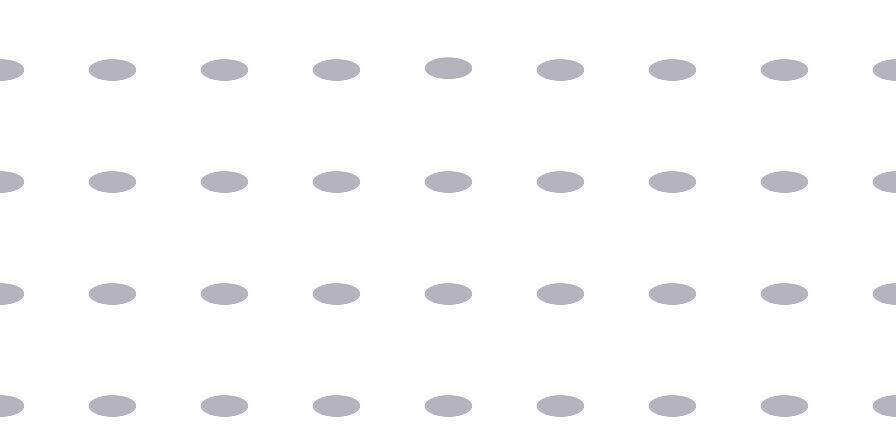
A Shadertoy shader for this pattern:

```glsl
// Flat grey ellipses on a white ground, in a square grid of 8 by 4 cells.
// Each cell is folded with floor and round, then shaded from an ellipse
// distance estimate; a single dot in the top row sits slightly high.

#define ROWS 4.0
#define GRID_OFFSET vec2(0.004, 0.375)
#define DOT_RADII vec2(0.212, 0.097)
#define RAISED_CELL vec2(4.0, 3.0)
#define RAISE 0.016
#define GROUND_COLOR vec3(1.0)
#define DOT_COLOR vec3(0.706, 0.702, 0.741)

// Approximate signed distance to an axis-aligned ellipse
float ellipseDistance(vec2 p, vec2 radii) {
    float k = length(p / radii);
    float slope = length(p / (radii * radii));
    return k * (k - 1.0) / max(slope, 1e-4);
}

void mainImage(out vec4 fragColor, in vec2 fragCoord) {
    // Grid space: one unit per cell, dots centred on whole numbers
    vec2 grid = fragCoord / iResolution.y * ROWS - GRID_OFFSET;
    vec2 cell = floor(grid + 0.5);
    vec2 local = grid - cell;

    // Lift the one displaced dot
    vec2 cellGap = abs(cell - RAISED_CELL);
    float isRaised = 1.0 - step(0.5, max(cellGap.x, cellGap.y));
    local.y -= RAISE * isRaised;

    // Edge smoothing one pixel wide
    float pixel = ROWS / iResolution.y;
    float dist = ellipseDistance(local, DOT_RADII);
    float coverage = 1.0 - smoothstep(-0.5 * pixel, 0.5 * pixel, dist);

    fragColor = vec4(mix(GROUND_COLOR, DOT_COLOR, coverage), 1.0);
}
```
